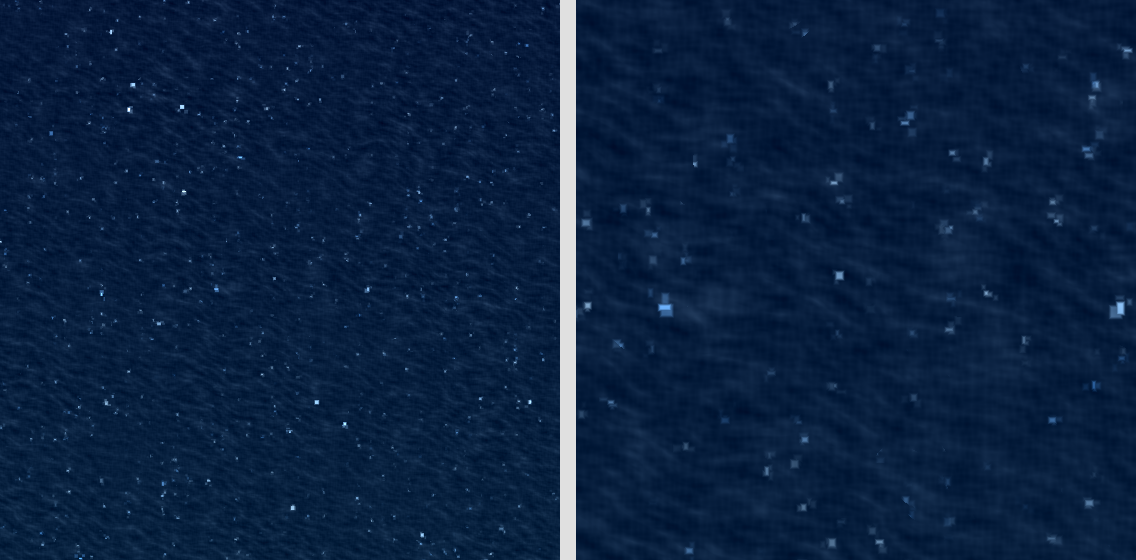
Left: the whole. Right: its middle third, enlarged.
Write a WebGL 1 fragment shader that draws this texture.

```glsl
precision highp float;

uniform vec2 u_resolution;

vec2 hash2(vec2 p) {
  vec3 q = fract(p.xyx * vec3(0.1031, 0.1030, 0.0973));
  q += dot(q, q.yzx + 33.33);
  return fract((q.xx + q.yz) * q.zy);
}

// Distance to the nearest scattered point
float cellular(vec2 p) {
  vec2 cell = floor(p);
  float nearest = 4.0;
  for (int y = -1; y <= 1; y++) {
    for (int x = -1; x <= 1; x++) {
      vec2 id = cell + vec2(float(x), float(y));
      vec2 toPoint = id + hash2(id + 71.0) - p;
      nearest = min(nearest, dot(toPoint, toPoint));
    }
  }
  return sqrt(nearest);
}

// Wavelets stretched along a slope that falls to the right
float ripple(vec2 p, float angle, vec2 scale) {
  vec2 along = vec2(cos(angle), sin(angle));
  vec2 q = vec2(dot(p, along), dot(p, vec2(-along.y, along.x)));
  q.y += 0.004 * sin(q.x * 41.0 + q.y * 23.0) + 0.002 * sin(q.x * 97.0 - q.y * 60.0);
  return cellular(q * scale + 40.0) - 0.47;
}

float softBox(vec2 p, vec2 halfSize) {
  vec2 d = abs(p) - halfSize;
  float soft = max(0.0012, 0.7 / u_resolution.y);
  return smoothstep(soft, -soft, max(d.x, d.y));
}

// One broken, box-shaped reflection in some of the cells
vec3 glint(vec2 p, float cells, float chance, float size, float falloff, float seed) {
  vec2 id = floor(p * cells);
  vec2 pick = hash2(id + seed);
  if (pick.x > chance) return vec3(0.0);
  vec2 look = hash2(id + seed + 13.7);
  vec2 center = (id + mix(vec2(0.3), vec2(0.7), hash2(id + seed + 29.3))) / cells;
  float light = 0.0;
  for (int i = 0; i < 4; i++) {
    float n = float(i);
    vec2 shift = (hash2(id + seed + 5.1 * n + 3.0) - 0.5) * size * 1.4 * n;
    vec2 halfSize = size * (0.25 + 0.65 * hash2(id + seed + 7.3 * n + 51.0));
    light = max(light, softBox(p - center - shift, halfSize) / (1.0 + 1.1 * n));
  }
  vec3 tint = mix(vec3(0.30, 0.58, 0.88), vec3(0.85, 0.95, 0.98), sqrt(look.y));
  return tint * light * pow(look.x, falloff);
}

void main() {
  vec2 p = gl_FragCoord.xy / u_resolution.y;

  // Deep water, slightly greener towards the bottom
  vec3 color = mix(vec3(0.031, 0.132, 0.247), vec3(0.024, 0.098, 0.226), p.y);

  // Two sizes of wavelets, stronger in broad drifting patches
  float patches = 1.0 + 0.3 * sin(p.x * 9.0 + p.y * 14.0) * sin(p.y * 11.0 - p.x * 6.0 + 1.0);
  float waves = 0.85 * ripple(p, -0.42, vec2(23.0, 76.0))
              - 0.55 * ripple(p + 3.0, -0.30, vec2(50.0, 140.0));
  waves += 1.3 * waves * max(waves, 0.0);
  color += waves * patches * vec3(0.072, 0.080, 0.086);

  // Faint woven grain
  float weave = cellular(p * vec2(75.0, 260.0)) + cellular(p * vec2(260.0, 75.0) + 9.0) - 0.94;
  color += weave * vec3(0.026, 0.029, 0.032);

  // Small glints gathered in loose clusters with a faint haze
  vec2 bend = 0.012 * vec2(sin(p.y * 70.0), sin(p.x * 55.0 + 2.0));
  float cluster = smoothstep(0.40, 0.06, cellular((p + bend) * 10.0 + 5.0));
  cluster *= 0.5 + 0.5 * sin(p.x * 17.0 + 2.0 * sin(p.y * 13.0));
  color += cluster * vec3(0.012, 0.015, 0.017);
  for (int i = 0; i < 4; i++) {
    float n = float(i);
    vec2 q = p + n * vec2(0.37, 0.53);
    color += 0.62 * glint(q, 46.0, 0.10 + 0.55 * cluster, 0.0027, 2.4, 17.0 * n + 100.0);
  }

  // Sparse bright sparks
  color += 1.4 * glint(p + 0.31, 21.0, 0.10, 0.0042, 1.0, 211.0);

  gl_FragColor = vec4(clamp(color, 0.0, 1.0), 1.0);
}
```
